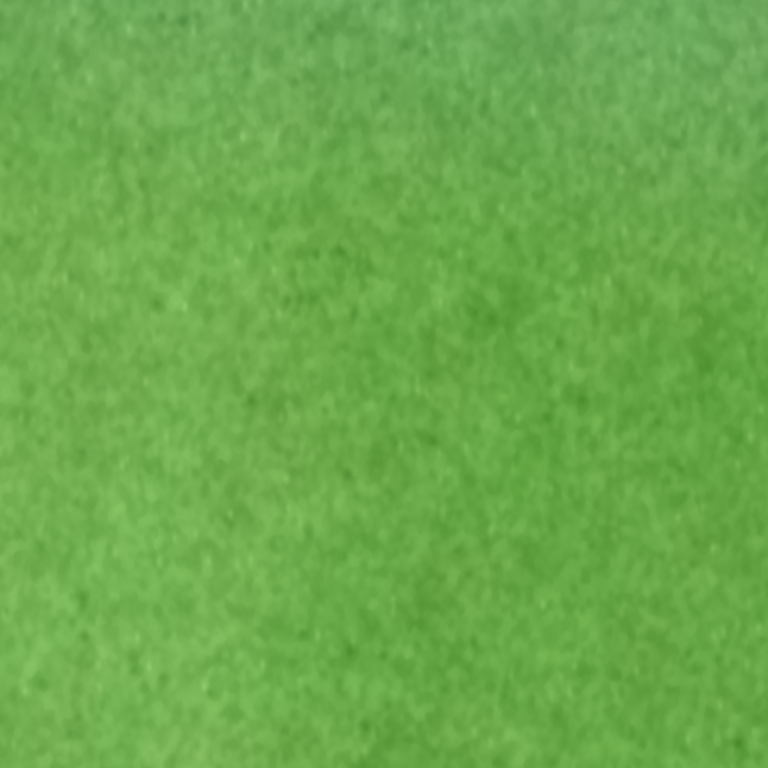
Give the GLSL for this texture, as a Shadertoy shader.

```glsl
// Soft green felt-like turf: fine mottled grain, pale flecks and broad tonal drift.

const vec3 LIGHT_GREEN = vec3(0.446, 0.686, 0.315);
const vec3 DEEP_GREEN  = vec3(0.398, 0.650, 0.266);
const vec3 HAZE_GREEN  = vec3(0.422, 0.660, 0.358);
const vec3 GRAIN_TINT  = vec3(1.00, 0.94, 0.92);
const vec3 HUE_DRIFT   = vec3(0.0050, -0.0005, 0.0020);
const vec3 FLECK_TINT  = vec3(0.070, 0.058, 0.062);
const vec3 SPOT_TINT   = vec3(0.062, 0.058, 0.050);

// Cells across the canvas; fewer rows than columns stretch grains upright
const vec2 FINE_CELLS   = vec2(122.0, 92.0);
const vec2 MEDIUM_CELLS = vec2(60.0, 50.0);
const vec2 PATCH_CELLS  = vec2(20.0, 17.0);
const vec2 BROAD_CELLS  = vec2(5.0, 4.0);
const vec2 FLECK_CELLS  = vec2(60.0, 38.0);
const vec2 SPOT_CELLS   = vec2(50.0, 46.0);

const float FINE_CONTRAST   = 0.0180;
const float MEDIUM_CONTRAST = 0.0120;
const float PATCH_CONTRAST  = 0.0060;
const float BROAD_CONTRAST  = 0.0045;
const float FLECK_SHARE = 0.16;
const float SPOT_SHARE  = 0.16;

vec3 hash3(vec2 p) {
    vec3 q = fract(p.xyx * vec3(0.1031, 0.1030, 0.0973));
    q += dot(q, q.yxz + 33.33);
    return fract((q.xxy + q.yzz) * q.zyx);
}

// Cellular noise with blended cells: zero mean, about unit deviation
float softCells(vec2 p, float seed) {
    vec2 cell = floor(p);
    float total = 0.0;
    float power = 0.0;
    for (int y = -2; y <= 2; y++) {
        for (int x = -2; x <= 2; x++) {
            vec2 id = cell + vec2(x, y);
            vec3 rnd = hash3(id + seed);
            vec2 offset = id + rnd.xy - p;
            float weight = exp(-2.6 * dot(offset, offset));
            total += weight * (rnd.z * 2.0 - 1.0);
            power += weight * weight;
        }
    }
    return 1.73 * total * inversesqrt(power + 0.02);
}

// Sparse soft dots, one possible per cell
float scatter(vec2 p, float share, vec2 radius, float seed) {
    vec2 cell = floor(p);
    float cover = 0.0;
    for (int y = -1; y <= 1; y++) {
        for (int x = -1; x <= 1; x++) {
            vec2 id = cell + vec2(x, y);
            vec3 rnd = hash3(id + seed);
            vec2 offset = (id + rnd.xy - p) / radius;
            float strength = smoothstep(1.0 - share, 1.0, rnd.z);
            cover += strength * exp(-dot(offset, offset));
        }
    }
    return cover;
}

void mainImage(out vec4 fragColor, in vec2 fragCoord) {
    vec2 uv = fragCoord / iResolution.xy;

    // Broad light: pale left, deep centre and right, cool haze along the top
    float broad = softCells(uv * BROAD_CELLS, 17.0);
    float depth = smoothstep(0.22, 0.58, uv.x + 0.03 * broad);
    vec3 color = mix(LIGHT_GREEN, DEEP_GREEN, depth);
    float haze = smoothstep(0.62, 1.08, uv.y + 0.16 * (uv.x - 0.5));
    color = mix(color, HAZE_GREEN, haze);
    color += 0.008 * smoothstep(0.35, 0.0, uv.y);

    // Layered grain
    float grain = FINE_CONTRAST * softCells(uv * FINE_CELLS, 31.0)
                + MEDIUM_CONTRAST * softCells(uv * MEDIUM_CELLS, 57.0)
                + PATCH_CONTRAST * softCells(uv * PATCH_CELLS, 83.0)
                + BROAD_CONTRAST * broad;
    color += grain * GRAIN_TINT;
    color += HUE_DRIFT * softCells(uv * PATCH_CELLS * 0.8, 119.0);

    // Pale upright flecks and small dark spots
    float flecks = scatter(uv * FLECK_CELLS, FLECK_SHARE, vec2(0.23, 0.28), 143.0);
    float spots = scatter(uv * SPOT_CELLS, SPOT_SHARE, vec2(0.32, 0.34), 171.0);
    color += FLECK_TINT * flecks - SPOT_TINT * spots;

    fragColor = vec4(clamp(color, 0.0, 1.0), 1.0);
}
```
